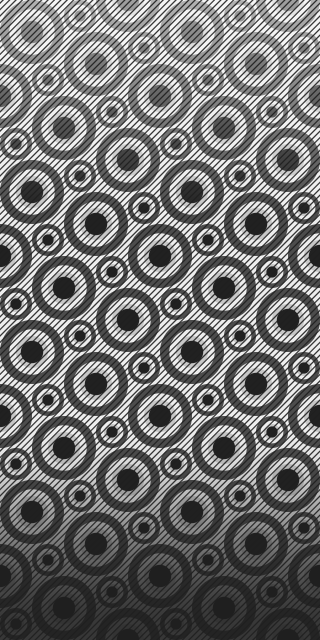
A WebGL 2 fragment shader for this pattern:

```glsl
#version 300 es
precision highp float;

uniform vec2 u_resolution;
out vec4 fragColor;

// Layout, in units of one tenth of the canvas width
const float UNITS_ACROSS = 10.0;
const vec2 TARGET_ORIGIN = vec2(1.0, 1.0);
const vec2 LATTICE_STEP = vec2(2.0, 1.0);

// Target radii, relative to the outer rim
const float RING_INNER = 0.71;
const float HALO_RADIUS = 0.50;
const float DOT_RADIUS = 0.35;
const float LARGE_SCALE = 1.0;
const float SMALL_SCALE = 0.5;

// Diagonal hatching
const float HATCH_PERIOD = 0.2;
const float HATCH_WIDTH = 0.04;
const float HATCH_OPACITY = 0.88;

// Fades, by height from 0 (bottom) to 1 (top)
const float LIGHT_START = 0.667;
const float LIGHT_OPACITY = 0.58;
const float DARK_START = 0.34;
const float DARK_END = 0.02;
const float DARK_OPACITY = 0.88;

const vec3 PAPER = vec3(0.93);
const vec3 RING = vec3(0.30);
const vec3 HALO = vec3(0.78);
const vec3 DOT = vec3(0.13);
const vec3 HATCH = vec3(0.12);
const vec3 LIGHT = vec3(0.98);
const vec3 SHADE = vec3(0.12);

float coverage(float signedDistance, float pixel) {
    return clamp(0.5 - signedDistance / pixel, 0.0, 1.0);
}

// Distance to the nearest point of the tilted square lattice
float latticeDistance(vec2 p, vec2 offset) {
    vec2 across = vec2(-LATTICE_STEP.y, LATTICE_STEP.x);
    float stepLength = length(LATTICE_STEP);
    vec2 q = vec2(dot(p, LATTICE_STEP), dot(p, across)) / (stepLength * stepLength);
    return length(fract(q + offset + 0.5) - 0.5) * stepLength;
}

vec3 drawTarget(vec3 color, float radius, float scale, float pixel) {
    color = mix(color, RING, coverage(radius - scale, pixel));
    color = mix(color, PAPER, coverage(radius - RING_INNER * scale, pixel));
    color = mix(color, HALO, coverage(radius - HALO_RADIUS * scale, pixel));
    return mix(color, DOT, coverage(radius - DOT_RADIUS * scale, pixel));
}

float hatchMask(vec2 p, float pixel) {
    float phase = fract((p.x + p.y) / HATCH_PERIOD);
    float d = abs(phase - 0.5) * HATCH_PERIOD * inversesqrt(2.0);
    return coverage(d - 0.5 * HATCH_WIDTH, pixel);
}

void main() {
    float pixel = UNITS_ACROSS / u_resolution.x;
    float height = gl_FragCoord.y / u_resolution.y;

    // Layout is measured down from the top edge
    vec2 p = vec2(gl_FragCoord.x, u_resolution.y - gl_FragCoord.y) * pixel;
    vec2 local = p - TARGET_ORIGIN;

    // Large targets on the lattice, small ones in the gaps
    vec3 color = PAPER;
    color = drawTarget(color, latticeDistance(local, vec2(0.0)), LARGE_SCALE, pixel);
    color = drawTarget(color, latticeDistance(local, vec2(0.5)), SMALL_SCALE, pixel);

    // Light haze at the top, hatching over it, shadow at the bottom
    float light = clamp((height - LIGHT_START) / (1.0 - LIGHT_START), 0.0, 1.0);
    color = mix(color, LIGHT, light * LIGHT_OPACITY);
    color = mix(color, HATCH, hatchMask(p, pixel) * HATCH_OPACITY);
    float shade = 1.0 - smoothstep(DARK_END, DARK_START, height);
    color = mix(color, SHADE, shade * DARK_OPACITY);

    fragColor = vec4(color, 1.0);
}
```
